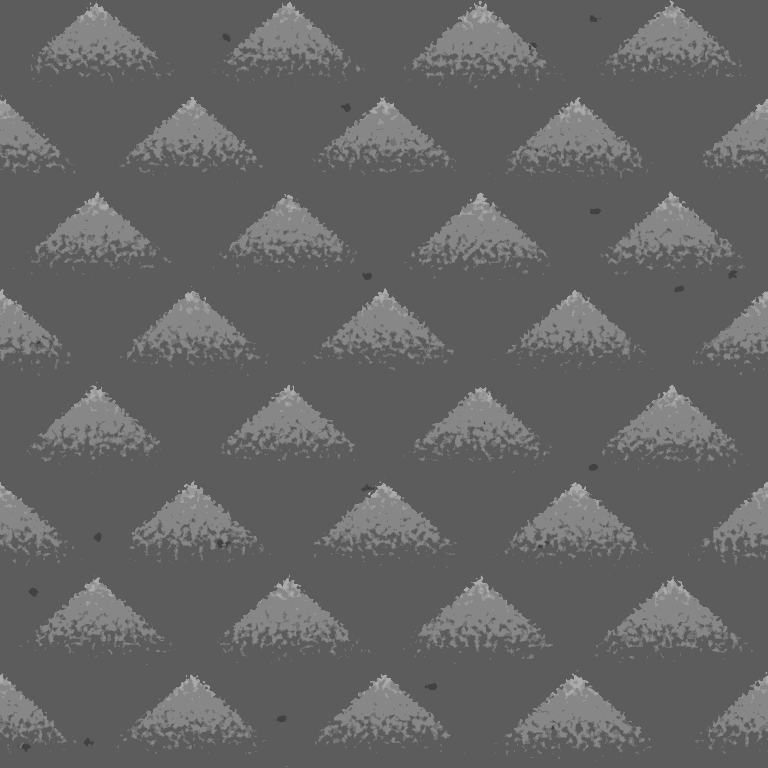
Reproduce this pattern procedurally as a three.js fragment shader.

```glsl
varying vec2 vUv;

#define REPEATS 4.0
#define SLOPE 1.12
#define GRAIN 128.0
#define WEAR 0.15
#define RAGGED 0.05
#define FADE 0.69
#define SPECK_GRID 12.0
#define SPECK_CHANCE 0.09
#define GROUND 0.36
#define SOFT 0.005

float hash(vec2 p) {
  vec3 q = fract(vec3(p.xyx) * vec3(0.1031, 0.1030, 0.0973));
  q += dot(q, q.yzx + 33.33);
  return fract((q.x + q.y) * q.z);
}

float slopeAt(vec2 cell, vec2 offset, float period) {
  float a = 6.28319 * hash(mod(cell, period) + period);
  return dot(vec2(cos(a), sin(a)), offset);
}

// Gradient noise that wraps after a whole number of cells
float noise(vec2 uv, float period) {
  vec2 p = uv * period, i = floor(p), f = p - i;
  vec2 w = f * f * f * (f * (f * 6.0 - 15.0) + 10.0);
  vec2 e = vec2(1.0, 0.0);
  float low = mix(slopeAt(i, f, period), slopeAt(i + e, f - e, period), w.x);
  float high = mix(slopeAt(i + e.yx, f - e.yx, period), slopeAt(i + 1.0, f - 1.0, period), w.x);
  return mix(low, high, w.y);
}

float above(float level, float value) {
  return smoothstep(level - SOFT, level + SOFT, value);
}

// Flat bands of lightness added to the ground
float bands(float tone) {
  return 0.09 * above(0.400, tone) + 0.08 * above(0.435, tone)
       + 0.07 * above(0.585, tone) + 0.07 * above(0.635, tone);
}

// One lattice of peaks, bright at the tip and crumbling at the foot
float peaks(vec2 p, float grain, float ragged) {
  vec2 cell = floor(p), f = p - cell;
  float side = abs(f.x - 0.5);
  float depth = 0.9 - f.y;
  float shift = 0.025 * (hash(mod(cell, REPEATS) + 7.0) - 0.5);
  float tone = 0.62 + shift - FADE * depth + 0.08 * exp(-19.0 * max(depth, 0.0));
  tone += WEAR * grain - 0.03 * smoothstep(0.26, 0.44, side);
  float edge = side - SLOPE * depth + RAGGED * ragged;
  return bands(tone) * (1.0 - smoothstep(-0.005, 0.005, edge));
}

// Rare dark crumbs with broken outlines
float specks(vec2 uv, float grain) {
  vec2 p = uv * SPECK_GRID, cell = floor(p);
  vec2 id = mod(cell, SPECK_GRID);
  vec2 centre = 0.25 + 0.5 * vec2(hash(id + 31.0), hash(id + 57.0));
  vec2 q = p - cell - centre;
  float size = length(q * vec2(0.8, 1.2)) + 0.07 * grain;
  return step(hash(id + 83.0), SPECK_CHANCE) * (1.0 - smoothstep(0.045, 0.07, size));
}

void main() {
  // Warped grain in two sizes
  vec2 warp = vec2(noise(vUv, 90.0), noise(vUv + 0.5, 90.0));
  vec2 uv = vUv + 0.003 * warp;
  float ragged = noise(vUv, 200.0);
  float grain = noise(uv, GRAIN) + 0.45 * noise(uv, 2.0 * GRAIN);

  // Two staggered lattices
  vec2 p = vUv * REPEATS;
  float light = max(peaks(p - vec2(0.0, 0.09), grain, ragged),
                    peaks(p - vec2(0.5, 0.59), grain, ragged));
  float dark = 0.1 * specks(vUv, grain) * (1.0 - smoothstep(0.0, 0.05, light));
  gl_FragColor = vec4(vec3(GROUND + light - dark), 1.0);
}
```
